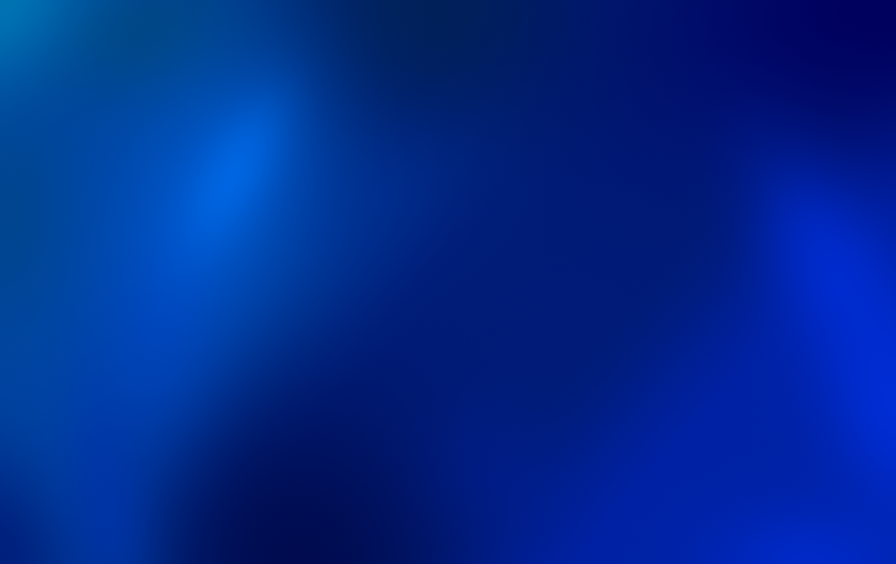
Reproduce this background procedurally as a WebGL 1 fragment shader.

```glsl
precision highp float;
// Soft blurred blue backdrop: azure glow at left, navy shadows, royal blue at lower right.

uniform vec2 u_resolution;

#define ASPECT 1.59
#define AZURE vec3(0.0, 0.27, 0.64)
#define NAVY vec3(0.0, 0.11, 0.47)
#define ROYAL vec3(0.0, 0.13, 0.64)
#define BRIGHT vec3(0.0, 0.42, 0.92)
#define TEAL vec3(0.0, 0.45, 0.70)
#define DEEP_TEAL vec3(0.0, 0.27, 0.50)
#define SLATE vec3(0.0, 0.13, 0.34)
#define INDIGO vec3(0.0, 0.0, 0.37)
#define MIDNIGHT vec3(0.0, 0.045, 0.31)
#define COBALT vec3(0.0, 0.18, 0.85)
#define GRAIN 0.004

// Tilted Gaussian spot: centre in canvas fractions, radii in canvas heights.
float spot(vec2 uv, vec2 centre, vec2 radii, float angle) {
  vec2 p = (uv - centre) * vec2(ASPECT, 1.0);
  float c = cos(angle);
  float s = sin(angle);
  vec2 q = vec2(c * p.x + s * p.y, c * p.y - s * p.x) / radii;
  return exp(-dot(q, q));
}

float hash(vec2 p) {
  return fract(sin(dot(p, vec2(12.99, 78.23))) * 43758.5);
}

// Three broad fields joined by soft diagonal borders.
vec3 fields(vec2 uv) {
  float leftEdge = 0.18 + 0.19 * smoothstep(0.05, 0.6, uv.y)
                 - 0.05 * smoothstep(0.7, 1.0, uv.y);
  float left = 1.0 - smoothstep(-0.15, 0.15, uv.x - leftEdge);
  float right = smoothstep(-0.09, 0.14, uv.x - 0.52 - 0.573 * uv.y);
  return mix(mix(NAVY, ROYAL, right), AZURE, left);
}

vec3 shadows(vec3 col, vec2 uv) {
  col = mix(col, SLATE, 0.95 * spot(uv, vec2(0.48, 0.99), vec2(0.28, 0.22), 0.0));
  col = mix(col, INDIGO, spot(uv, vec2(0.99, 1.0), vec2(0.44, 0.26), 0.2));
  col = mix(col, MIDNIGHT, spot(uv, vec2(0.33, 0.0), vec2(0.26, 0.28), 0.0));
  col = mix(col, NAVY, 0.9 * spot(uv, vec2(0.0, 0.02), vec2(0.13, 0.20), 0.4));
  return col;
}

vec3 leftGlows(vec3 col, vec2 uv) {
  // Muted teal at the upper left
  col = mix(col, DEEP_TEAL, 0.9 * spot(uv, vec2(0.16, 0.95), vec2(0.20, 0.13), 0.2));
  col = mix(col, DEEP_TEAL, 0.6 * spot(uv, vec2(0.0, 0.62), vec2(0.13, 0.20), 0.0));
  col = mix(col, TEAL, spot(uv, vec2(0.0, 1.0), vec2(0.18, 0.13), 0.8));
  // Band running down from the bright core
  col = mix(col, vec3(0.0, 0.25, 0.74), 0.7 * spot(uv, vec2(0.18, 0.42), vec2(0.12, 0.26), -0.25));
  col = mix(col, vec3(0.0, 0.20, 0.66), 0.8 * spot(uv, vec2(0.12, 0.10), vec2(0.07, 0.20), 0.1));
  // Halo, side wing and core
  col = mix(col, vec3(0.0, 0.19, 0.57), 0.55 * spot(uv, vec2(0.43, 0.65), vec2(0.20, 0.11), 0.5));
  col = mix(col, BRIGHT, 0.45 * spot(uv, vec2(0.25, 0.67), vec2(0.17, 0.25), -0.45));
  col = mix(col, BRIGHT, 0.75 * spot(uv, vec2(0.26, 0.69), vec2(0.06, 0.14), -0.5));
  return col;
}

vec3 rightGlows(vec3 col, vec2 uv) {
  col = mix(col, COBALT, 0.75 * spot(uv, vec2(0.93, 0.52), vec2(0.10, 0.22), 0.5));
  col = mix(col, COBALT, 0.9 * spot(uv, vec2(1.0, 0.28), vec2(0.12, 0.20), 0.3));
  col = mix(col, COBALT, 0.65 * spot(uv, vec2(0.90, 0.0), vec2(0.17, 0.10), 0.0));
  col = mix(col, ROYAL, 0.35 * spot(uv, vec2(0.55, 0.16), vec2(0.12, 0.12), 0.0));
  return col;
}

void main() {
  vec2 uv = gl_FragCoord.xy / u_resolution;
  vec3 col = fields(uv);
  col = shadows(col, uv);
  col = leftGlows(col, uv);
  col = rightGlows(col, uv);

  // Faint dither against banding
  col += GRAIN * (hash(gl_FragCoord.xy) - 0.5);
  gl_FragColor = vec4(clamp(col, 0.0, 1.0), 1.0);
}
```
